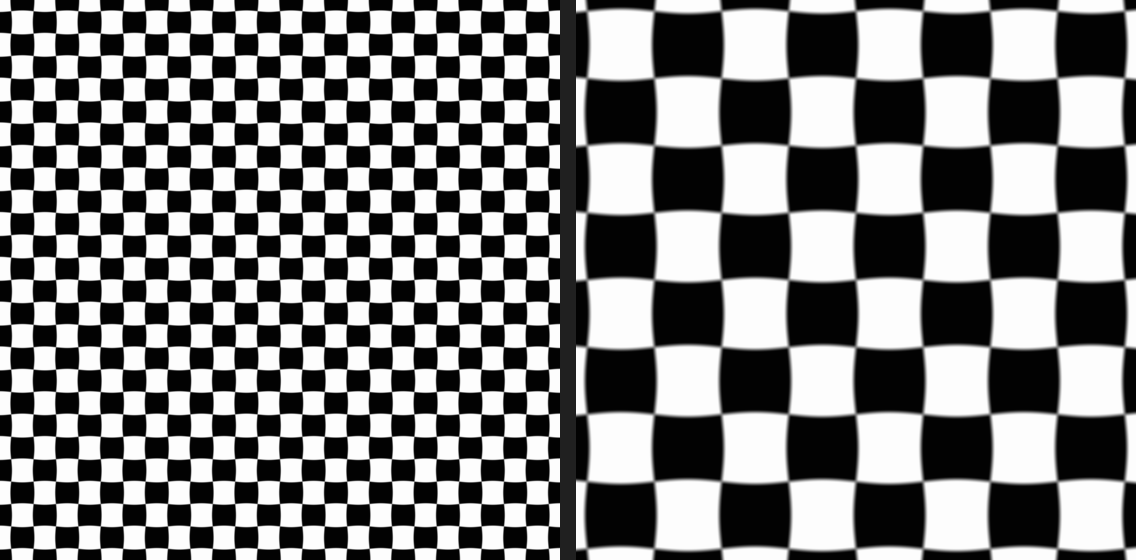
Left: the whole. Right: its middle third, enlarged.
This pattern is drawn by a three.js fragment shader. Its source:

```glsl
#define CELLS 25.0
#define OFFSET 0.5
#define BOW 0.035
#define SOFTNESS 0.045
#define INK vec3(0.008)
#define PAPER vec3(0.992)

const float PI = 3.14159;

varying vec2 vUv;

// Bends the grid so dark cells swell sideways and light cells swell upright
vec2 bowGrid(vec2 p) {
  vec2 s = sin(PI * p);
  vec2 c = cos(PI * p);
  return p + BOW * vec2(c.x * s.y, -c.y * s.x);
}

// Signed distance to the nearest grid line, changing sign from cell to cell
vec2 alternatingDistance(vec2 p) {
  vec2 nearest = floor(p + 0.5);
  vec2 parity = 1.0 - 2.0 * mod(nearest, 2.0);
  return (p - nearest) * parity;
}

void main() {
  vec2 grid = bowGrid(vUv * CELLS - OFFSET);

  // Soft stripes in both directions, multiplied into a checkerboard
  vec2 stripes = 2.0 * smoothstep(-SOFTNESS, SOFTNESS, alternatingDistance(grid)) - 1.0;
  float dark = 0.5 + 0.5 * stripes.x * stripes.y;

  gl_FragColor = vec4(mix(PAPER, INK, dark), 1.0);
}
```
